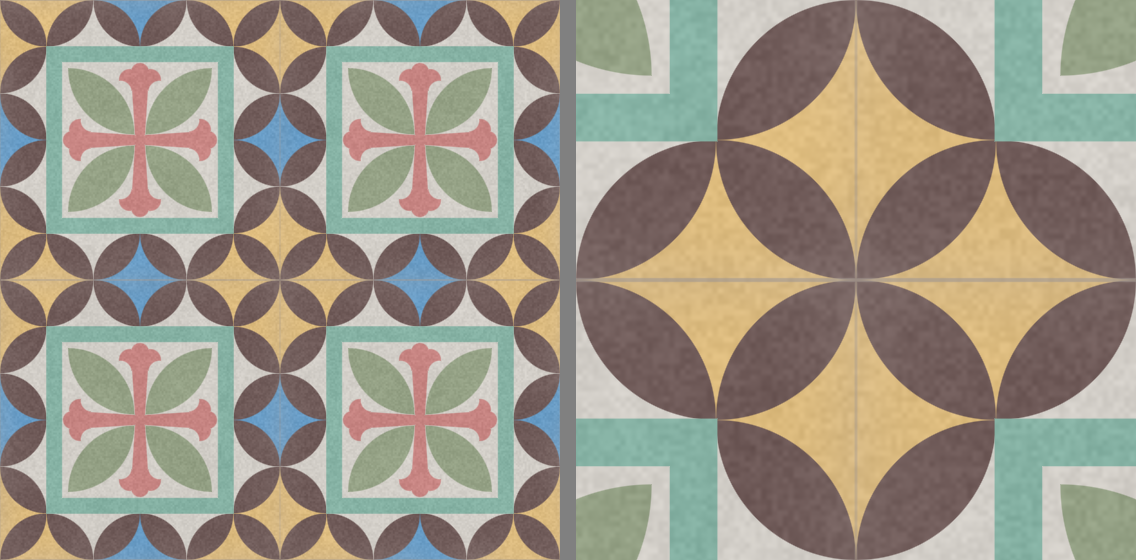
Left: the whole. Right: its middle third, enlarged.
This pattern is drawn by a Shadertoy shader. Its source:

```glsl
const float TILES = 2.0;
const float HALF_TILE = 3.0; // each tile is six lattice units wide

const vec3 BROWN = vec3(0.425, 0.342, 0.335);
const vec3 IVORY = vec3(0.825, 0.81, 0.785);
const vec3 YELLOW = vec3(0.87, 0.735, 0.485);
const vec3 BLUE = vec3(0.39, 0.61, 0.785);
const vec3 TEAL = vec3(0.52, 0.695, 0.64);
const vec3 SAGE = vec3(0.58, 0.63, 0.52);
const vec3 ROSE = vec3(0.775, 0.515, 0.505);

float hash(vec2 p) {
    vec3 q = fract(vec3(p.xyx) * 0.1031);
    q += dot(q, q.yzx + 33.33);
    return fract((q.x + q.y) * q.z);
}

float noise(vec2 p) {
    vec2 i = floor(p), f = fract(p);
    f = f * f * (3.0 - 2.0 * f);
    return mix(mix(hash(i), hash(i + vec2(1, 0)), f.x),
               mix(hash(i + vec2(0, 1)), hash(i + vec2(1, 1)), f.x), f.y);
}

float fill(float d, float aa) {
    return clamp(0.5 - d / aa, 0.0, 1.0);
}

float disc(vec2 p, vec2 center, float radius) {
    return length(p - center) - radius;
}

float square(vec2 p, float halfSize) {
    return max(p.x, p.y) - halfSize;
}

// Lens on the diagonal from corner lo to corner hi
float lens(vec2 p, float lo, float hi) {
    return max(disc(p, vec2(lo, hi), hi - lo), disc(p, vec2(hi, lo), hi - lo));
}

// Flared arm along y, ending in a three-lobed bud
float crossArm(vec2 p) {
    float stem = max(p.x - 0.10 - 0.065 * p.y, p.y - 1.4);
    float bud = disc(p, vec2(0.0, 1.46), 0.19);
    float curl = max(disc(p, vec2(0.22, 1.29), 0.23),
                     -disc(p, vec2(0.42, 1.03), 0.24));
    return min(stem, min(bud, curl));
}

// Ring of diagonal lenses with stars in the gaps
vec3 borderColor(vec2 p, float aa) {
    vec2 cell = min(floor(p), HALF_TILE - 1.0);
    vec2 f = p - cell;
    bool flip = mod(cell.x + cell.y, 2.0) > 0.5;
    vec2 g = flip ? vec2(1.0 - f.x, f.y) : f;

    vec2 corner = g.x > g.y ? vec2(1, 0) : vec2(0, 1);
    if (flip) corner.x = 1.0 - corner.x;
    vec2 star = cell + corner;
    bool onEdge = max(star.x, star.y) > HALF_TILE - 0.5;
    bool midSide = min(star.x, star.y) < 0.5;
    vec3 gap = onEdge ? (midSide ? BLUE : YELLOW) : IVORY;
    return mix(gap, BROWN, fill(lens(g, 0.0, 1.0), aa));
}

vec3 tileColor(vec2 p, float aa) {
    vec3 color = borderColor(p, aa);
    color = mix(color, TEAL, fill(square(p, 2.01), aa));
    color = mix(color, IVORY, fill(square(p, 1.67), aa));
    color = mix(color, SAGE, fill(lens(p, 0.12, 1.54), aa));
    vec2 arm = vec2(min(p.x, p.y), max(p.x, p.y));
    return mix(color, ROSE, fill(crossArm(arm), aa));
}

void mainImage(out vec4 fragColor, in vec2 fragCoord) {
    vec2 uv = fragCoord / iResolution.xy;
    float unitsAcross = TILES * 2.0 * HALF_TILE;
    float aa = 1.4 * unitsAcross / min(iResolution.x, iResolution.y);
    vec2 tile = floor(uv * TILES);
    vec2 p = abs(fract(uv * TILES) - 0.5) * 2.0 * HALF_TILE;
    vec3 color = tileColor(p, aa);

    // Chalky haze toward the tile edges
    vec2 toEdge = HALF_TILE - p;
    float edge = min(toEdge.x, toEdge.y);
    float haze = exp(-edge * 2.6) * (0.10 + 0.16 * noise(uv * 14.0));
    color = mix(color, vec3(0.70, 0.66, 0.64), haze);

    // Cement grain, soft mottling and tile tone
    float grain = noise(uv * 310.0) - 0.5;
    float speckle = noise(uv * 150.0 + 40.0) - 0.5;
    float mottle = noise(uv * 22.0 + 9.0) - 0.5;
    color += 0.055 * grain + 0.025 * speckle + 0.02 * mottle;
    color *= 0.99 + 0.02 * hash(tile + 3.0);

    // Hairline seams, stronger across than down
    float acrossSeam = fill(toEdge.y - 0.014, aa);
    float downSeam = fill(toEdge.x - 0.010, aa);
    color = mix(color, vec3(0.64, 0.60, 0.57), max(0.65 * acrossSeam, 0.4 * downSeam));

    fragColor = vec4(clamp(color, 0.0, 1.0), 1.0);
}
```
